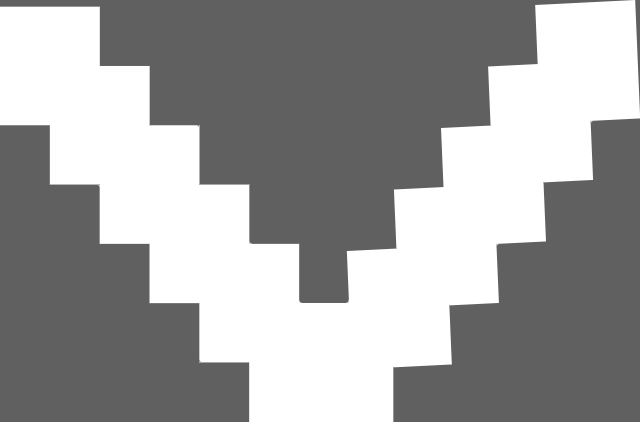
Write a WebGL 1 fragment shader that draws this background.

```glsl
precision highp float;
// Two white staircase bands meeting in a broad V on flat grey.

uniform vec2 u_resolution;

// Layout grid: the canvas spans GRID units, y measured down from the top.
const vec2 GRID = vec2(768.0, 506.0);
const vec3 GREY = vec3(0.376);
const vec3 WHITE = vec3(1.0);
const float CORNER_RADIUS = 4.0;

// Signed distance to the slab between two parallel sides.
float slab(vec2 fromCenter, vec2 side, vec2 across) {
    vec2 normal = normalize(vec2(-side.y, side.x));
    return abs(dot(fromCenter, normal)) - 0.5 * abs(dot(across, normal));
}

// Signed distance to a parallelogram with a top-left corner and two sides.
float block(vec2 p, vec2 topLeft, vec2 right, vec2 down) {
    vec2 fromCenter = p - topLeft - 0.5 * (right + down);
    return max(slab(fromCenter, right, down), slab(fromCenter, down, right));
}

// Staircase made of overlapping blocks, each offset by one step.
float stairs(vec2 p, vec2 start, vec2 stepOffset, vec2 right, vec2 down) {
    float d = 1e4;
    for (int i = 0; i < 5; i++) {
        d = min(d, block(p, start + float(i) * stepOffset, right, down));
    }
    return d;
}

// Curved wedge between a square corner and its inscribed arc.
float wedge(vec2 p, vec2 corner, vec2 dir) {
    vec2 q = (p - corner) * dir;
    vec2 arc = q - CORNER_RADIUS;
    float square = max(max(-q.x, -q.y), max(arc.x, arc.y));
    return max(square, CORNER_RADIUS - length(arc));
}

void main() {
    vec2 p = gl_FragCoord.xy / u_resolution;
    p = vec2(p.x, 1.0 - p.y) * GRID;

    // Left band, tilted right band, and the foot joining them
    float d = stairs(p, vec2(0.0, 8.0), vec2(59.8, 71.1),
                     vec2(119.8, 0.0), vec2(0.0, 142.2));
    d = min(d, stairs(p, vec2(642.2, 6.0), vec2(-56.5, 73.75),
                      vec2(120.0, -6.0), vec2(6.0, 142.0)));
    d = min(d, block(p, vec2(299.0, 363.3), vec2(173.0, 0.0), vec2(0.0, 160.0)));

    // Softened inner corners
    d = min(d, wedge(p, vec2(119.6, 221.3), vec2(-1.0, 1.0)));
    d = min(d, wedge(p, vec2(299.2, 292.4), vec2(1.0, -1.0)));
    d = min(d, wedge(p, vec2(359.0, 363.3), vec2(1.0, -1.0)));
    d = min(d, wedge(p, vec2(418.5, 363.3), vec2(-1.0, -1.0)));
    d = min(d, wedge(p, vec2(708.6, 145.0), vec2(1.0, 1.0)));
    d = min(d, wedge(p, vec2(595.6, 292.5), vec2(1.0, 1.0)));

    // Softened outer corners
    d = max(d, -wedge(p, vec2(239.4, 150.2), vec2(-1.0, 1.0)));
    d = max(d, -wedge(p, vec2(239.2, 434.6), vec2(1.0, -1.0)));

    float pixel = GRID.x / u_resolution.x;
    float coverage = clamp(0.5 - d / pixel, 0.0, 1.0);
    gl_FragColor = vec4(mix(GREY, WHITE, coverage), 1.0);
}
```
